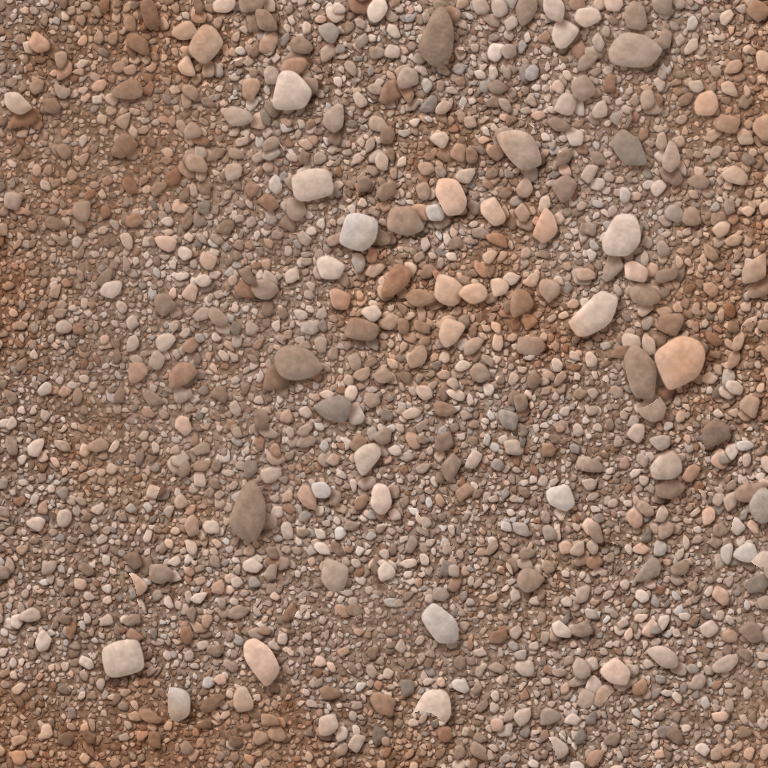
A Shadertoy shader for this texture:

```glsl
float hash(vec2 p) {
    return fract(sin(dot(p, vec2(127.1, 311.7))) * 43758.5453);
}

float noise(vec2 p) {
    vec2 cell = floor(p), f = fract(p);
    f = f * f * (3.0 - 2.0 * f);
    return mix(mix(hash(cell), hash(cell + vec2(1, 0)), f.x),
               mix(hash(cell + vec2(0, 1)), hash(cell + vec2(1, 1)), f.x), f.y);
}

float fbm(vec2 p) {
    float sum = 0.0, weight = 0.5;
    for (int i = 0; i < 4; i++) {
        sum += weight * noise(p);
        p = mat2(1.6, 1.2, -1.2, 1.6) * p + 7.3;
        weight *= 0.5;
    }
    return sum / 0.9375;
}

// Rounded polygon: x is the distance (1 at the rim), yz the outward slope.
vec3 pebble(vec2 p, vec2 id) {
    float total = 0.0;
    vec2 slope = vec2(0);
    for (int i = 0; i < 7; i++) {
        float side = float(i);
        float angle = (side + 0.8 * hash(id + side * 3.1)) * 0.8976;
        vec2 facing = vec2(cos(angle), sin(angle));
        float reach = mix(0.78, 1.25, hash(id + side * 5.7 + 2.0));
        float weight = exp(8.0 * dot(p, facing) / reach);
        total += weight;
        slope += weight * facing;
    }
    return vec3(log(total) / 8.0, slope / total);
}

// Warm earth hue at a given brightness.
vec3 earth(float tone) {
    return vec3(tone, tone - 0.105, tone - 0.175);
}

void mainImage(out vec4 fragColor, in vec2 fragCoord) {
    vec2 uv = fragCoord / iResolution.y;
    vec2 light = normalize(vec2(-0.5, 0.85));
    float patches = fbm(uv * 4.0 + 3.7);
    float rust = smoothstep(0.42, 0.72, fbm(uv * 5.0 + 21.0));
    float grain = noise(uv * 170.0) * 0.6 + noise(uv * 310.0 + 9.0) * 0.4;

    // Loose soil
    vec3 color = earth(0.36 + 0.36 * grain + 0.1 * (patches - 0.5));

    // Stones, from grit to the largest pebbles
    for (int layer = 0; layer < 5; layer++) {
        float level = float(layer);
        float cells = 125.0 * pow(0.6, level);
        vec2 p = uv * cells + level * 17.3;
        float cover = (0.92 - 0.2 * level) * mix(1.0, smoothstep(0.25, 0.65, patches) * 1.6, 0.2 * level);

        for (int y = -1; y <= 1; y++)
        for (int x = -1; x <= 1; x++) {
            vec2 id = floor(p) + vec2(x, y);
            vec2 key = id + level * 41.0;
            if (hash(key + 0.5) > cover) continue;

            vec2 center = id + 0.15 + 0.7 * vec2(hash(key + 1.3), hash(key + 2.7));
            float size = mix(0.27, 0.52, pow(hash(key + 4.1), 1.5));
            float turn = 6.2832 * hash(key + 5.9);
            mat2 spin = mat2(cos(turn), sin(turn), -sin(turn), cos(turn));
            vec2 stretch = vec2(0.88, mix(1.0, 1.5, hash(key + 6.3)));
            vec2 local = (p - center) / size;
            if (length(local) > 2.2) continue;

            // Cast shadow
            vec2 shifted = local + light * 0.3;
            float shade = pebble(spin * shifted * stretch, key).x;
            color *= mix(vec3(1), vec3(0.55, 0.49, 0.45), 1.0 - smoothstep(0.8, 1.4, shade));

            // Lit stone face
            vec3 stone = pebble(spin * local * stretch, key);
            float lit = dot(stone.yz * spin, light) * smoothstep(0.3, 1.0, stone.x);
            float tone = mix(0.54, 0.86, hash(key + 7.7)) + 0.12 * (grain - 0.5) + 0.1 * (patches - 0.5);
            vec3 face = earth(tone);
            float hue = hash(key + 8.9);
            face += vec3(-0.03, 0.01, 0.04) * smoothstep(0.75, 0.95, hue);
            face += vec3(0.02, -0.03, -0.05) * smoothstep(0.25, 0.05, hue);
            face *= 0.98 + 0.24 * lit;
            float blur = 0.0013 * cells / size;
            color = mix(color, face, 1.0 - smoothstep(1.0 - blur, 1.0 + blur, stone.x));
        }
    }

    // Rust stains and pale dust
    color *= mix(vec3(1.02, 1.03, 1.04), vec3(0.98, 0.89, 0.81), rust);
    color = mix(color, earth(0.62), 0.2 * smoothstep(0.45, 0.75, fbm(uv * 6.0 + 50.0)));
    fragColor = vec4(clamp(color, 0.0, 1.0), 1.0);
}
```
